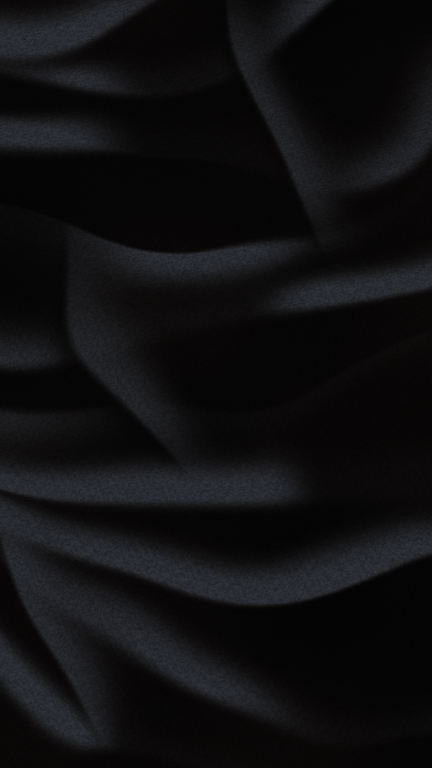
Write a Shadertoy shader that draws this texture.

```glsl
// Black satin lying in loose folds, lit softly so only the ridges shine.
// A fan of long curved folds and a few steep creases are layered in loops;
// each has a wide soft flank, a crisp edge and its own shadow. Weave on top.

const vec3 INK = vec3(0.012, 0.011, 0.012);
const vec3 WARM_SHADE = vec3(0.054, 0.043, 0.039);
const vec3 SHEEN = vec3(0.160, 0.172, 0.196);
const int LONG_FOLDS = 10;
const int CREASES = 3;
const float LOWEST = -0.03;      // height of the first long fold
const float HIGHEST = 1.02;      // height of the last long fold
const float BOW = 0.75;          // upward curve of the long folds
const float WAVE = 0.024;        // sway of the fold lines
const float WARP = 0.08;         // irregular drift of the cloth
const float WEAVE_SCALE = 470.0; // threads per canvas height
const float WEAVE_DEPTH = 0.46;

float hash(vec2 p) {
    return fract(sin(dot(p, vec2(127.1, 311.7))) * 43758.5453);
}

float noise(vec2 p) {
    vec2 cell = floor(p), f = fract(p);
    f = f * f * f * (f * (f * 6.0 - 15.0) + 10.0);
    float low = mix(hash(cell), hash(cell + vec2(1, 0)), f.x);
    float high = mix(hash(cell + vec2(0, 1)), hash(cell + vec2(1, 1)), f.x);
    return mix(low, high, f.y);
}

// Lays one fold over the light so far: a shadow around it, then its shine.
float layFold(float light, float d, float soft, float crisp, float shine, float weight) {
    float width = d > 0.0 ? soft : crisp;
    float reach = d > 0.0 ? 1.4 * soft : 3.0 * crisp;
    float shadow = exp(-d * d / (reach * reach));
    float lobe = exp(-d * d / (width * width));
    return light * (1.0 - weight * shadow) + weight * shine * lobe;
}

// Long folds: the tilt turns from falling at the bottom to rising at the top.
float longFolds(vec2 p) {
    float light = 0.0;
    float u = p.x - 0.28;
    for (int i = 0; i < LONG_FOLDS; i++) {
        float id = float(i);
        float t = id / float(LONG_FOLDS - 1);
        float height = mix(LOWEST, HIGHEST, t) + 0.04 * (hash(vec2(id, 1.0)) - 0.5);
        float tilt = mix(-0.4, 0.5, t) + 0.3 * (hash(vec2(id, 2.0)) - 0.5);
        float phase = 6.28 * hash(vec2(id, 3.0));
        float spine = height + tilt * u + BOW * u * u + WAVE * sin(9.0 * u + phase);
        float slope = tilt + 2.0 * BOW * u + 9.0 * WAVE * cos(9.0 * u + phase);
        float facing = hash(vec2(id, 4.0)) > 0.3 ? 1.0 : -1.0;
        float d = facing * (p.y - spine) / sqrt(1.0 + slope * slope);

        // Width, edge and shine change along the fold.
        float soft = mix(0.024, 0.072, noise(vec2(p.x * 4.0, id * 5.3)));
        float crisp = mix(0.003, 0.022, noise(vec2(p.x * 5.0, id * 3.7 + 20.0)));
        float along = noise(vec2(p.x * 4.0 + id, id * 7.3 + 50.0));
        float shine = mix(0.16, 1.05, smoothstep(0.15, 0.72, along));
        light = layFold(light, d, soft, crisp, shine, 0.95);
    }
    return light;
}

// Steep creases: short folds that cross the long ones and fade at both ends.
float steepCreases(float light, vec2 p) {
    for (int i = 0; i < CREASES; i++) {
        float id = float(i);
        float v = p.y - (0.18 + 0.34 * id);
        float lean = mix(-0.5, -0.2, hash(vec2(id, 11.0)));
        float spine = 0.06 + 0.07 * id * id + lean * v + 0.9 * v * v;
        float slope = lean + 1.8 * v;
        float d = (p.x - spine) / sqrt(1.0 + slope * slope);
        float ends = exp(-pow(abs(v) / 0.14, 4.0));
        float shine = mix(0.45, 0.85, noise(vec2(p.y * 6.0, id * 4.1 + 80.0)));
        light = layFold(light, d, 0.042, 0.006, shine, 0.85 * ends);
    }
    return light;
}

// Fine uneven threads with a slight diagonal twill.
float weave(vec2 p) {
    vec2 thread = vec2(p.x + 0.4 * p.y, p.y - 0.4 * p.x) * WEAVE_SCALE;
    return 0.7 * noise(thread) + 0.3 * noise(thread * vec2(0.45, 0.9) + 31.0) - 0.5;
}

void mainImage(out vec4 fragColor, in vec2 fragCoord) {
    vec2 p = fragCoord / iResolution.y;
    vec2 drift = vec2(noise(p * 4.0 + 9.0), noise(p * 4.0 + 37.0)) - 0.5;
    vec2 cloth = p + WARP * drift;

    float light = steepCreases(longFolds(cloth), cloth);
    light = smoothstep(0.04, 0.9, light);

    // Brown-black hollows warm up a little next to the ridges.
    float hollow = 0.6 * noise(cloth * 5.0 + 60.0) + 0.9 * sqrt(light);
    vec3 color = mix(INK, WARM_SHADE, clamp(hollow, 0.0, 1.0));
    color = mix(color, SHEEN, light);
    color *= 1.0 + WEAVE_DEPTH * weave(p);
    fragColor = vec4(color, 1.0);
}
```
